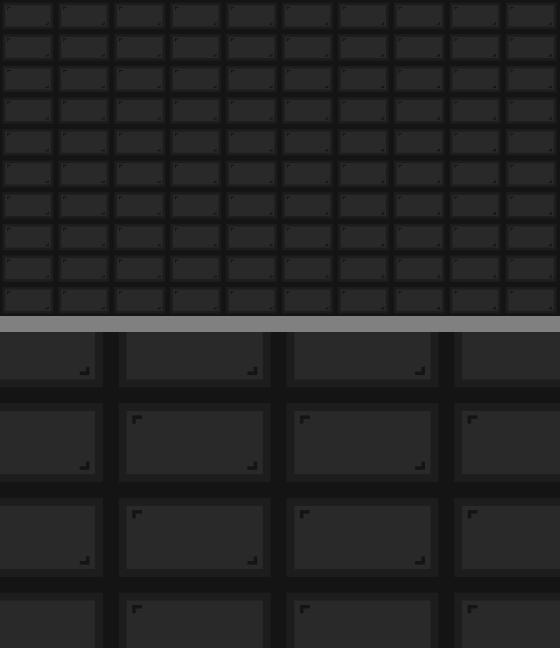
Top: the whole. Bottom: its middle third, enlarged.
Give the GLSL for this pattern, as a WebGL 1 fragment shader.

```glsl
precision mediump float;
// Ten by ten grid of dark framed panels with small corner brackets.

uniform vec2 u_resolution;

// Coverage of an axis-aligned rectangle, smoothed over one pixel.
float rectMask(vec2 p, vec2 low, vec2 high, float pixel) {
    vec2 inside = min(p - low, high - p);
    vec2 cover = clamp(inside / pixel + 0.5, 0.0, 1.0);
    return cover.x * cover.y;
}

// L-shaped bracket whose outer corner faces the local origin.
float bracketMask(vec2 p, float pixel) {
    vec2 corner = vec2(2.7, 2.55);
    vec2 size = vec2(1.25, 1.05);
    float thickness = 0.45;
    float bar = rectMask(p, corner, corner + vec2(size.x, thickness), pixel);
    float stem = rectMask(p, corner, corner + vec2(thickness, size.y), pixel);
    return max(bar, stem);
}

void main() {
    // The canvas is 120 units high, so each cell is 12 units high.
    float pixel = 120.0 / u_resolution.y;
    vec2 cellSize = vec2(21.23, 12.0);
    vec2 cell = mod(gl_FragCoord.xy * pixel, cellSize);

    // Gap, frame and panel face.
    float frame = rectMask(cell, vec2(1.0), cellSize - 1.0, pixel);
    float face = rectMask(cell, vec2(2.0), cellSize - 2.0, pixel);
    float shade = mix(0.078, 0.112, frame);
    shade = mix(shade, 0.161, face);

    // Brackets at the upper left and lower right of the face.
    vec2 fromUpperLeft = vec2(cell.x, cellSize.y - cell.y);
    vec2 fromLowerRight = vec2(cellSize.x - cell.x, cell.y);
    float brackets = max(bracketMask(fromUpperLeft, pixel),
                         bracketMask(fromLowerRight, pixel));
    shade = mix(shade, 0.08, brackets);

    gl_FragColor = vec4(vec3(shade), 1.0);
}
```
